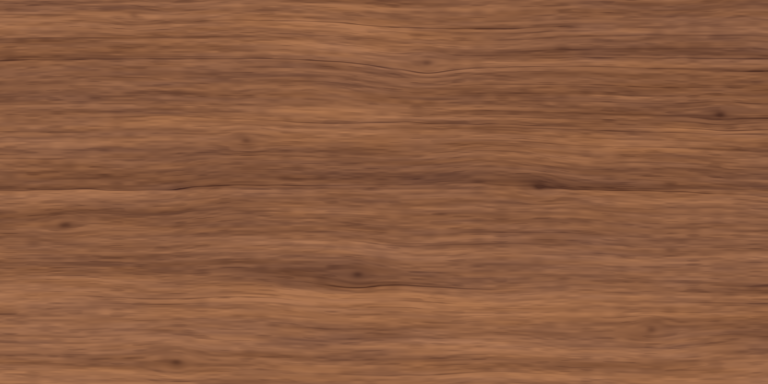
This texture is drawn by a WebGL 2 fragment shader. Its source:

```glsl
#version 300 es
precision highp float;
// Horizontal walnut grain: stretched noise on a gently warped height gives
// broad bands and fine streaks; loops add broken dark veins and small knots
// that push the grain aside.

#define BASE_COLOR vec3(0.530, 0.353, 0.248)
#define TONE_RANGE vec3(0.160, 0.121, 0.080)
#define BAND_CONTRAST 0.44
#define STREAK_CONTRAST 0.30
#define PORE_CONTRAST 0.24
#define VEIN_DEPTH 0.85
#define VEIN_WIDTH 0.0024
#define VEIN_COUNT 13
#define KNOT_COUNT 9
#define WAVE_HEIGHT 0.024
#define SEAM_HEIGHT 0.506

uniform vec2 u_resolution;
out vec4 fragColor;

float hash(vec2 p) {
    vec3 q = fract(vec3(p.xyx) * 0.1031);
    q += dot(q, q.yzx + 33.33);
    return fract((q.x + q.y) * q.z);
}

// Smooth value noise in -1..1
float noise(vec2 p) {
    vec2 i = floor(p), f = fract(p);
    f = f * f * (3.0 - 2.0 * f);
    float low = mix(hash(i), hash(i + vec2(1, 0)), f.x);
    float high = mix(hash(i + vec2(0, 1)), hash(i + vec2(1, 1)), f.x);
    return 2.0 * mix(low, high, f.y) - 1.0;
}

// Noise stretched along the grain, shifted by a seed
float grain(vec2 p, float along, float across, float seed) {
    return noise(p * vec2(along, across) + vec2(seed * 17.3, seed * 31.7) + 100.0);
}

// x: sideways push of the grain, y: darkness of the knots
vec2 knots(vec2 p) {
    vec2 sum = vec2(0.0);
    for (int i = 0; i < KNOT_COUNT; i++) {
        float k = float(i);
        vec2 center = vec2(2.0 * fract(k * 0.618 + 0.23),
                           (k + 0.2 + 0.6 * hash(vec2(k, 4.0))) / float(KNOT_COUNT));
        vec2 d = p - center;
        float size = mix(0.6, 1.1, hash(vec2(k, 9.0)));
        sum.x -= d.y * 0.55 * exp(-dot(d * d, vec2(260.0, 900.0)));
        sum.y += size * exp(-dot(d * d, vec2(5000.0, 16000.0)) / size);
        sum.y += 0.3 * exp(-dot(d * d, vec2(700.0, 3500.0)));
    }
    return sum;
}

// Tone change from the dark veins and the shading beside them
float veins(vec2 p, float pixel) {
    float tone = 0.0;
    for (int i = 0; i < VEIN_COUNT; i++) {
        float k = float(i);
        float height = (k + 0.15 + 0.7 * hash(vec2(k, 21.0))) / float(VEIN_COUNT);
        float d = p.y - height - 0.007 * grain(vec2(p.x, k), 3.2, 5.0, 2.0)
                - 0.0015 * grain(vec2(p.x, k), 18.0, 5.0, 3.0);
        float strength = smoothstep(-0.35, 0.65, grain(vec2(p.x, k), 1.7, 7.0, 4.0));
        strength *= 0.65 + 0.35 * grain(vec2(p.x, k), 14.0, 3.0, 5.0);
        float line = 1.0 - smoothstep(0.0, VEIN_WIDTH + 0.5 * pixel, abs(d));
        float side = smoothstep(-0.002, 0.002, d);
        float shade = side * exp(-abs(d) / 0.013);
        float glow = (1.0 - side) * exp(-abs(d) / 0.026);
        tone -= strength * (VEIN_DEPTH * line + 0.32 * shade);
        tone += (0.3 + 0.7 * strength) * 0.28 * glow;
    }
    return tone;
}

void main() {
    vec2 p = gl_FragCoord.xy / u_resolution.y;
    float pixel = 1.0 / u_resolution.y;

    // Wavy grain coordinates
    vec2 knot = knots(p);
    vec2 w = p;
    w.y += WAVE_HEIGHT * grain(p, 1.8, 3.5, 6.0)
         + 0.3 * WAVE_HEIGHT * grain(p, 4.6, 9.0, 7.0) + knot.x;

    // Broad bands and streaks
    float tone = BAND_CONTRAST * grain(w, 0.7, 11.0, 8.0);
    tone += 0.65 * BAND_CONTRAST * grain(w, 1.5, 27.0, 9.0);
    tone += STREAK_CONTRAST * grain(w, 2.4, 65.0, 10.0);
    tone += 0.85 * STREAK_CONTRAST * grain(w, 6.0, 135.0, 11.0);

    // Thin growth lines, fading in patches
    float ring = 1.0 - smoothstep(0.0, 0.22, abs(grain(w, 0.9, 42.0, 12.0)));
    tone -= 0.30 * ring * smoothstep(-0.2, 0.6, grain(w, 2.2, 9.0, 13.0));

    // Pores: short fine dashes
    tone += PORE_CONTRAST * grain(w, 32.0, 210.0, 14.0);
    tone -= PORE_CONTRAST * smoothstep(0.35, 0.8, grain(w, 18.0, 170.0, 15.0));

    // Seam between two boards, veins and knots
    float seam = p.y - SEAM_HEIGHT;
    tone -= 0.32 * clamp(seam / pixel, -1.0, 1.0) * exp(-abs(seam) * 20.0);
    tone += veins(w, pixel) - 0.75 * knot.y + 0.06;

    // Tone to colour, with a drift between orange and grey brown
    float drift = 0.6 * grain(w, 1.3, 16.0, 16.0) + 0.6 * grain(w, 9.0, 80.0, 17.0);
    vec3 color = BASE_COLOR + TONE_RANGE * clamp(tone, -1.4, 0.85);
    color += drift * vec3(-0.003, 0.004, 0.017);
    fragColor = vec4(color, 1.0);
}
```
